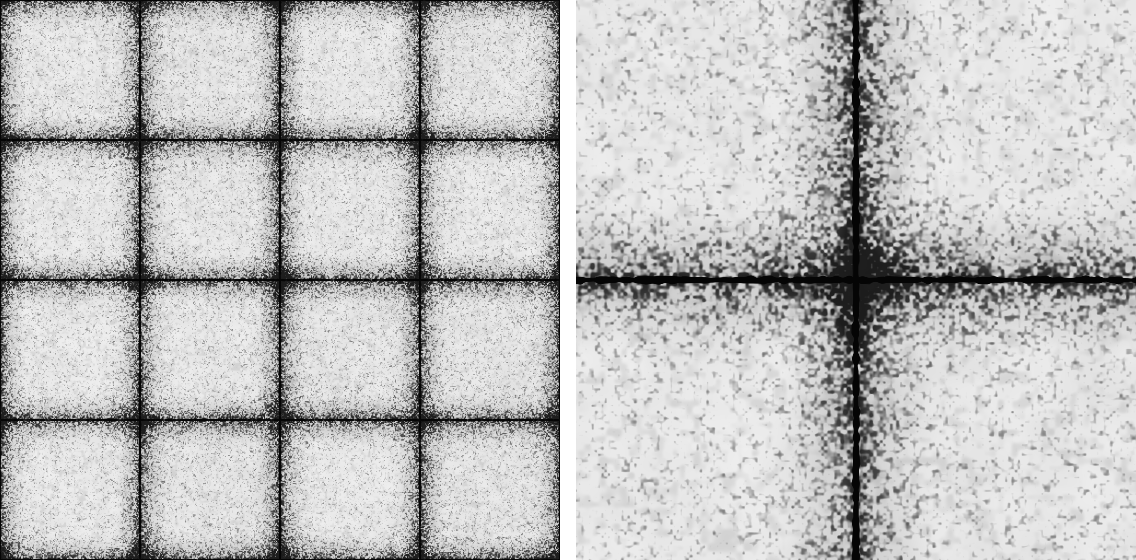
Left: the whole. Right: its middle third, enlarged.
Give the GLSL for this pattern, as a Shadertoy shader.

```glsl
float hash(vec2 p) {
    uvec2 q = uvec2(p) * uvec2(1597u, 3812u) + 71u;
    uint n = (q.x ^ (q.y * 7919u)) * 277803u;
    n = (n ^ (n >> 15)) * 73244475u;
    n = (n ^ (n >> 13)) * 73244475u;
    return float((n ^ (n >> 16)) & 65535u) / 65535.0;
}

// Value noise that wraps once per canvas
float noise(vec2 uv, float period) {
    vec2 p = uv * period;
    vec2 i = floor(p);
    vec2 f = p - i;
    f = f * f * (3.0 - 2.0 * f);
    vec2 a = mod(i, period);
    vec2 b = mod(i + 1.0, period);
    return mix(mix(hash(a), hash(vec2(b.x, a.y)), f.x),
               mix(hash(vec2(a.x, b.y)), hash(b), f.x), f.y);
}

void mainImage(out vec4 fragColor, in vec2 fragCoord) {
    vec2 uv = fragCoord / iResolution.xy;
    vec2 cell = uv * 4.0;
    float tileTone = hash(floor(cell) + 40.0) - 0.5;

    // Distance to the nearest vertical and horizontal joint
    vec2 joint = 0.5 - abs(fract(cell) - 0.5);
    float edge = min(joint.x, joint.y);

    // Grime gathers along the joints and doubles up in the corners
    float cloud = 0.6 * noise(uv, 44.0) + 0.4 * noise(uv, 92.0);
    vec2 falloff = exp(-joint / 0.08);
    float grime = (falloff.x + falloff.y) * (0.85 + 0.3 * cloud);
    float middle = exp(-18.0 * dot(joint - 0.5, joint - 0.5));

    // Pale, softly mottled surface
    float blotch = 0.4 * noise(uv, 120.0) + 0.6 * noise(uv, 232.0);
    float tone = 0.935 + 0.02 * tileTone - 0.05 * cloud;
    tone -= 0.08 * smoothstep(0.45, 0.9, blotch);
    tone -= 0.09 * smoothstep(0.2, 0.02, edge);

    // Fine flecks: faint greys inside, dense and dark where the grime is thick
    float grain = 0.6 * noise(uv + 0.0005, 512.0) + 0.4 * noise(uv + 0.11, 320.0);
    float threshold = 0.59 - 0.45 * grime - 0.03 * middle + 0.03 * tileTone;
    float fleck = smoothstep(threshold, threshold + 0.5, grain);
    float strength = 0.5 + 0.4 * min(grime, 1.0);
    tone = mix(tone, 0.04, fleck * strength);

    // Black joints with slightly ragged sides
    float blur = 4.0 / iResolution.y;
    float ragged = edge - 0.0075 - 0.008 * (noise(uv, 256.0) - 0.5);
    tone = mix(0.02, tone, smoothstep(-0.5 * blur, 0.5 * blur, ragged));

    fragColor = vec4(vec3(tone), 1.0);
}
```
